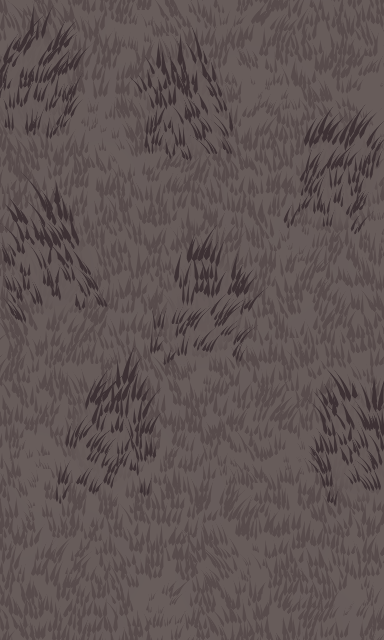
Write a Shadertoy shader that draws this texture.

```glsl
vec2 hash2(vec2 p) {
    vec3 q = fract(p.xyx * vec3(0.1031, 0.1030, 0.0973));
    q += dot(q, q.yzx + 33.33);
    return fract((q.xx + q.yz) * q.zy);
}

float gradientNoise(vec2 p) {
    vec2 i = floor(p), f = p - i;
    vec2 u = f * f * f * (f * (f * 6.0 - 15.0) + 10.0);
    vec2 e = vec2(0.0, 1.0);
    float a = dot(hash2(i) * 2.0 - 1.0, f);
    float b = dot(hash2(i + e.yx) * 2.0 - 1.0, f - e.yx);
    float c = dot(hash2(i + e.xy) * 2.0 - 1.0, f - e.xy);
    float d = dot(hash2(i + e.yy) * 2.0 - 1.0, f - e.yy);
    return mix(mix(a, b, u.x), mix(c, d, u.x), u.y);
}

// Coverage of a curved blade rooted at the origin, pointed at both ends
float blade(vec2 p, float height, float width, float lean, float pixel) {
    float t = p.y / height;
    float spine = height * lean * t * (0.3 + 0.7 * t);
    float halfWidth = width * (1.0 - t) * min(5.0 * t, 1.0);
    return clamp(0.5 + (halfWidth - abs(p.x - spine)) / pixel, 0.0, 1.0);
}

// Blade scale inside a leaning, peaked tuft; zero outside it
float tuftScale(vec2 root, float lean) {
    float v = root.y / 0.17 + 0.5;
    float ragged = 0.25 * gradientNoise(root * 45.0 + lean * 90.0);
    float side = abs(root.x - lean * 0.5 * root.y) / 0.071;
    float inside = step(side + ragged, 1.0 - 0.75 * v * v * v) * step(ragged, v) * step(v, 1.0);
    return inside * mix(0.75, 1.35, v * v);
}

// Scattered sprigs, each a comb of three blades joined near the root
float grass(vec2 p, vec2 cell, vec2 size, float lean, float seed, bool isTuft, float pixel) {
    float cover = 0.0;
    vec2 home = floor(p / cell);
    for (int row = -3; row <= 0; row++)
    for (int col = -2; col <= 2; col++) {
        vec2 id = home + vec2(col, row);
        vec2 key = id + 100.0 + seed * 37.0;
        vec2 root = (id + hash2(key)) * cell;
        float scale = isTuft ? tuftScale(root, lean)
                             : smoothstep(-0.55, -0.1, gradientNoise(root * 9.0 + 3.0));
        if (scale < 0.15) continue;
        float drift = lean + 1.1 * gradientNoise(root * 13.0 + seed);
        for (int k = -1; k <= 1; k++) {
            float side = float(k);
            vec2 vary = hash2(key + 211.0 + side * 53.0);
            vec2 bladeSize = size * scale * vec2(0.7 + 0.6 * vary.x, 0.5 + 0.8 * vary.y);
            vec2 foot = root + size * scale * vec2(side * 1.75, 0.35 * (vary.x - 0.5));
            float bend = drift + 0.14 * side + 0.4 * (vary.x - 0.5);
            cover = max(cover, blade(p - foot, bladeSize.y, bladeSize.x, bend, pixel));
        }
    }
    return cover;
}

void mainImage(out vec4 fragColor, in vec2 fragCoord) {
    vec2 uv = fragCoord / iResolution.y;
    float pixel = 1.0 / iResolution.y;
    vec3 soil = vec3(0.405, 0.362, 0.355);
    vec3 paleGrass = vec3(0.342, 0.295, 0.295);
    vec3 darkGrass = vec3(0.238, 0.194, 0.205);

    // Dark tufts in rows of three that sag towards the right
    float dark = 0.0, clearing = 0.0;
    for (int i = 0; i < 7; i++) {
        float n = float(i), row = floor(n / 3.0), column = mod(n, 3.0);
        vec2 centre = vec2(0.05 + 0.24 * column + 0.03 * row * row,
                           0.87 - 0.28 * row - 0.036 * column * column * (1.0 + row));
        vec2 local = uv - centre;
        if (abs(local.x) > 0.16 || abs(local.y) > 0.18) continue;
        float lean = (mod(n, 2.0) < 0.5 ? 0.28 : -0.28) + 0.15 * (hash2(vec2(n, 5.0)).x - 0.5);
        dark = max(dark, grass(local, vec2(0.026, 0.025), vec2(0.0038, 0.035), lean, n + 1.0, true, pixel));
        vec2 spread = (local - vec2(lean * 0.4 * local.y, 0.0)) / vec2(0.072, 0.095);
        clearing = max(clearing, 1.0 - smoothstep(0.6, 1.05, length(spread)));
    }

    // Pale meadow, thinned under the tufts
    float pale = grass(uv, vec2(0.024, 0.0205), vec2(0.0039, 0.028), 0.0, 0.0, false, pixel);
    vec3 color = soil + 0.007 * gradientNoise(uv * 6.0);
    color = mix(color, paleGrass, 0.1 * clearing);
    color = mix(color, paleGrass, pale * (1.0 - 0.85 * clearing));
    color = mix(color, darkGrass, dark);
    fragColor = vec4(color, 1.0);
}
```
